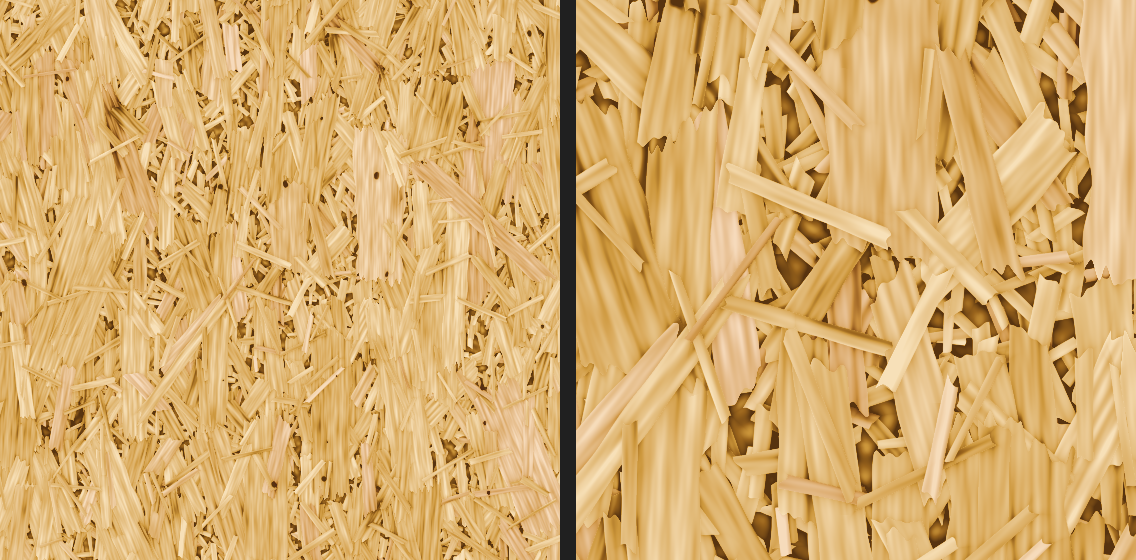
Left: the whole. Right: its middle third, enlarged.
Give the GLSL for this texture, as a WebGL 1 fragment shader.

```glsl
precision highp float;
// Oriented strand board: overlapping pale pine flakes, mostly upright, with slivers and knots.
#define FLAKE_TONE 1.9
#define GRAIN_DEPTH 2.3
#define FIBRE_DEPTH 1.8
#define RING_DEPTH 0.55
#define RING_FREQ 580.0
#define SHADOW_DEPTH 1.1
#define SHADOW_WIDTH 0.0028
#define STAIN_DEPTH 1.9
#define KNOT_DENSITY 0.22
#define TONE_BIAS 0.35

uniform vec2 u_resolution;

float hash(vec2 p) {
  vec3 q = fract(p.xyx * 0.1031);
  q += dot(q, q.yzx + 33.33);
  return fract((q.x + q.y) * q.z);
}

float corner(vec2 cell, vec2 offset) {
  float a = 6.2832 * hash(cell);
  return dot(vec2(cos(a), sin(a)), offset);
}

// Gradient noise, centred on zero
float noise(vec2 p) {
  vec2 i = floor(p), f = p - i;
  vec2 u = f * f * f * (f * (f * 6.0 - 15.0) + 10.0);
  vec2 e = vec2(1.0, 0.0);
  return mix(mix(corner(i, f), corner(i + e, f - e), u.x),
             mix(corner(i + e.yx, f - e.yx), corner(i + 1.0, f - 1.0), u.x), u.y);
}

// Tone of the wood inside one flake; q runs across and along it
float woodTone(vec2 q, float seed) {
  vec2 shift = vec2(seed * 170.0, seed * 91.0);
  float bend = noise(q * vec2(14.0, 5.0) + shift);
  float grain = noise(vec2((q.x + 0.01 * bend) * 120.0, q.y * 7.0) + shift);
  float fibre = noise(vec2(q.x * 270.0, q.y * 28.0) - shift);
  float ringed = smoothstep(0.35, 0.8, fract(seed * 17.3));
  float rings = sin((q.x + 0.014 * bend) * RING_FREQ * (0.7 + 0.6 * seed));
  return TONE_BIAS + FLAKE_TONE * (fract(seed * 41.7) - 0.5) + GRAIN_DEPTH * grain
       + FIBRE_DEPTH * fibre + RING_DEPTH * ringed * rings + 0.8 * bend;
}

// Lays one scattered layer of flakes over surface (x: tone, y: pinkness)
void layFlakes(inout vec2 surface, vec2 p, vec2 cell, vec2 halfSize,
               float spread, float density, float layer) {
  float aa = 0.75 / min(u_resolution.x, u_resolution.y);
  vec2 home = floor(p / cell);
  for (int j = -1; j <= 1; j++) {
    for (int i = -1; i <= 1; i++) {
      vec2 id = home + vec2(float(i), float(j));
      vec2 key = id + layer * vec2(37.0, 71.0);
      if (hash(key + 5.3) > density) continue;
      vec2 centre = (id + vec2(hash(key + 11.1), hash(key + 23.7))) * cell;
      float lean = 2.0 * hash(key + 31.9) - 1.0;
      float angle = spread * lean * mix(abs(lean), 1.0, 0.4);
      float c = cos(angle), s = sin(angle);
      vec2 d = p - centre;
      vec2 q = vec2(c * d.x + s * d.y, c * d.y - s * d.x);
      vec2 size = halfSize * mix(vec2(0.4), vec2(1.0), vec2(hash(key + 43.3), hash(key + 57.1)));
      if (abs(q.x) > size.x * 1.3 + 0.01 || abs(q.y) > size.y + 0.02) continue;

      // Tapered sides, slanted and splintered ends
      float seed = hash(key + 67.7);
      float taper = 1.0 + 0.3 * (fract(seed * 29.0) - 0.5) * q.y / size.y;
      float wobble = size.x * 0.22 * noise(vec2(q.y * 24.0, seed * 90.0));
      float splinter = size.y * 0.16 * noise(vec2(q.x * 150.0, seed * 70.0));
      float slant = q.x * 1.6 * (fract(seed * 53.0) - 0.5);
      float side = abs(q.x) - size.x * taper + wobble;
      float edge = max(side, abs(q.y + slant) - size.y + splinter);

      surface.x -= SHADOW_DEPTH * exp(-max(edge, 0.0) / SHADOW_WIDTH)
                 * smoothstep(0.01, 0.004, edge) * step(0.0, edge);
      float cover = smoothstep(aa, -aa, edge);
      if (cover > 0.0) {
        float rim = exp(min(edge, 0.0) / 0.0018);
        float tone = woodTone(q, seed) - 0.7 * rim * clamp(q.x / size.x, -1.0, 1.0);
        surface = mix(surface, vec2(tone, smoothstep(0.75, 1.0, fract(seed * 7.9))), cover);
      }
    }
  }
}

// Darkness of sparse knots with a soft resin halo
float knots(vec2 p) {
  vec2 g = p * 11.0, id = floor(g);
  if (hash(id + 201.0) > KNOT_DENSITY) return 0.0;
  vec2 d = g - id - 0.3 - 0.4 * vec2(hash(id + 211.0), hash(id + 223.0));
  float r = length(d * vec2(1.2, 0.9)) + 0.05 * noise(g * 9.0);
  float size = mix(0.02, 0.085, pow(hash(id + 239.0), 2.0));
  return 3.8 * smoothstep(size, size * 0.4, r) + 1.2 * smoothstep(size * 2.6, 0.0, r);
}

// Wood colours from dark resin to pale sapwood
vec3 woodColour(float t) {
  vec3 c = mix(vec3(0.34, 0.20, 0.06), vec3(0.60, 0.39, 0.11), clamp((t + 4.2) / 1.5, 0.0, 1.0));
  c = mix(c, vec3(0.80, 0.59, 0.23), clamp((t + 2.7) / 0.9, 0.0, 1.0));
  c = mix(c, vec3(0.85, 0.66, 0.35), clamp((t + 1.8) / 0.7, 0.0, 1.0));
  c = mix(c, vec3(0.87, 0.70, 0.42), clamp((t + 1.1) / 0.6, 0.0, 1.0));
  c = mix(c, vec3(0.89, 0.74, 0.49), clamp((t + 0.5) / 0.7, 0.0, 1.0));
  c = mix(c, vec3(0.92, 0.79, 0.58), clamp((t - 0.2) / 0.9, 0.0, 1.0));
  return mix(c, vec3(0.97, 0.88, 0.72), clamp((t - 1.1) / 1.3, 0.0, 1.0));
}

void main() {
  vec2 p = gl_FragCoord.xy / min(u_resolution.x, u_resolution.y);
  vec2 surface = vec2(-2.0 + 2.0 * noise(p * 90.0), 0.0);

  // Fine chips below, then upright flakes, broad flakes, planks and loose slivers
  for (int i = 0; i < 4; i++)
    layFlakes(surface, p, vec2(0.032, 0.04), vec2(0.007, 0.03), 1.5, 1.0, float(i));
  for (int i = 4; i < 7; i++)
    layFlakes(surface, p, vec2(0.07, 0.12), vec2(0.018, 0.085), 0.8, 0.9, float(i));
  for (int i = 7; i < 9; i++)
    layFlakes(surface, p, vec2(0.13, 0.24), vec2(0.045, 0.18), 0.4, 0.6, float(i));
  layFlakes(surface, p, vec2(0.07, 0.12), vec2(0.016, 0.085), 0.8, 0.5, 9.0);
  layFlakes(surface, p, vec2(0.2), vec2(0.022, 0.16), 1.1, 0.4, 10.0);
  for (int i = 11; i < 13; i++)
    layFlakes(surface, p, vec2(0.06), vec2(0.006, 0.052), 1.5, 0.4, float(i));

  // Resin stains and knots
  float stain = smoothstep(0.22, 0.6, noise(p * vec2(17.0, 7.0) + 40.0));
  float tone = surface.x - STAIN_DEPTH * stain - knots(p);
  vec3 colour = woodColour(tone) + surface.y * vec3(-0.005, -0.025, 0.015);
  gl_FragColor = vec4(colour, 1.0);
}
```
